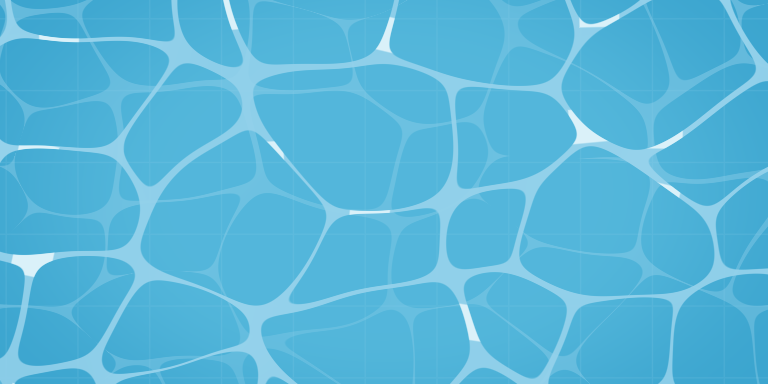
Write a Shadertoy shader that draws this texture.

```glsl
#define WATER_LIGHT vec3(0.325, 0.715, 0.857)
#define WATER_DEEP  vec3(0.235, 0.648, 0.812)
#define FOAM        vec3(0.585, 0.823, 0.922)
#define GLINT       vec3(0.855, 0.945, 0.975)
#define CELL_SIZE   vec2(0.37, 0.285)
#define CORNER_SHARPNESS 17.0
#define SIZE_SPREAD 0.46
#define TILE_SIZE   0.187
#define GLINT_GRID  0.27

vec3 hash3(vec2 c) {
    vec3 q = vec3(dot(c, vec2(127.1, 311.7)),
                  dot(c, vec2(269.5, 183.3)),
                  dot(c, vec2(419.2, 371.9)));
    return fract(sin(q) * 43758.5453);
}

// Slow layered sines, roughly -1 to 1
float swell(vec2 p) {
    return 0.5 * sin(3.1 * p.x + 2.0 * sin(2.3 * p.y + 1.0))
         + 0.5 * sin(4.3 * p.y - 2.7 * p.x + 1.5 * sin(3.7 * p.x));
}

vec2 ripple(vec2 p) {
    return p + 0.020 * sin(7.0 * p.yx + vec2(0.5, 2.1))
             + 0.008 * sin(17.0 * p.yx + 5.0 * p + vec2(1.7, 0.3));
}

// xy: seed position, z: weight that enlarges the cell
vec3 cellSeed(vec2 cell, vec2 layer) {
    vec3 h = hash3(cell + layer);
    return vec3(cell + 0.1 + 0.8 * h.xy, SIZE_SPREAD * h.z);
}

float power(vec2 p, vec3 seed) {
    vec2 r = seed.xy - p;
    return dot(r, r) - seed.z;
}

// Smooth distance to the walls of weighted cells, with rounded corners
float wallDistance(vec2 p, vec2 layer) {
    vec2 home = floor(p);
    vec3 owner = vec3(0.0);
    float best = 1e5;
    for (int j = -2; j <= 2; j++)
    for (int i = -2; i <= 2; i++) {
        vec3 s = cellSeed(home + vec2(i, j), layer);
        float d = power(p, s);
        if (d < best) { best = d; owner = s; }
    }
    float sum = 0.0;
    for (int j = -2; j <= 2; j++)
    for (int i = -2; i <= 2; i++) {
        vec3 s = cellSeed(home + vec2(i, j), layer);
        float gap = length(s.xy - owner.xy);
        if (gap > 0.001) {
            float d = (power(p, s) - best) / (2.0 * gap);
            sum += exp(-CORNER_SHARPNESS * d);
        }
    }
    return -log(sum) / CORNER_SHARPNESS;
}

float band(float d, float halfWidth, float aa) {
    return 1.0 - smoothstep(halfWidth - aa, halfWidth + aa, d);
}

// Scattered, slightly turned boxes that cut bright pieces out of the net
float glintBoxes(vec2 p, float px) {
    float mask = 0.0;
    vec2 home = floor(p / GLINT_GRID);
    for (int j = -1; j <= 1; j++)
    for (int i = -1; i <= 1; i++) {
        vec2 cell = home + vec2(i, j);
        vec3 h = hash3(cell + 57.0);
        vec2 r = p - (cell + 0.15 + 0.7 * h.xy) * GLINT_GRID;
        float turn = 0.6 * (h.z - 0.5);
        r = mat2(cos(turn), sin(turn), -sin(turn), cos(turn)) * r;
        vec2 q = abs(r) - vec2(0.052, 0.045);
        mask = max(mask, step(0.2, h.z) * band(max(q.x, q.y), 0.0, px));
    }
    return mask;
}

void mainImage(out vec4 fragColor, in vec2 fragCoord) {
    float px = 1.0 / iResolution.y;
    vec2 p = fragCoord * px;
    vec2 uv = fragCoord / iResolution.xy;
    float aa = 2.1 * px;

    // Water, deeper toward the rim
    float rim = length((uv - 0.5) * vec2(1.1, 0.85));
    vec3 col = mix(WATER_LIGHT, WATER_DEEP, smoothstep(0.30, 0.68, rim));

    // Pool tiles
    vec2 tile = abs(fract((p - 0.016) / TILE_SIZE + 0.5) - 0.5) * TILE_SIZE;
    float grout = band(min(tile.x, tile.y), 0.0012, px);
    col = mix(col, FOAM, 0.20 * grout);

    // Faint net below
    vec2 q = ripple(p * 1.12 + vec2(3.3, 1.7));
    float lowWidth = 0.010 + 0.020 * swell(p * 1.4 + 4.0);
    float low = band(wallDistance(q / CELL_SIZE, vec2(31.0, 11.0)), lowWidth, aa);
    col = mix(col, FOAM, low * (0.37 + 0.10 * swell(p + 9.0)));

    // Bright net on the surface
    q = ripple(p);
    float topWidth = 0.017 + 0.009 * swell(p * 1.7);
    float top = band(wallDistance(q / CELL_SIZE, vec2(5.0, 19.0)), topWidth, aa);
    col = mix(col, FOAM, top * (0.93 + 0.07 * swell(p * 1.2 + 2.0)));

    // Glints
    col = mix(col, GLINT, top * glintBoxes(p, px));
    fragColor = vec4(col, 1.0);
}
```
